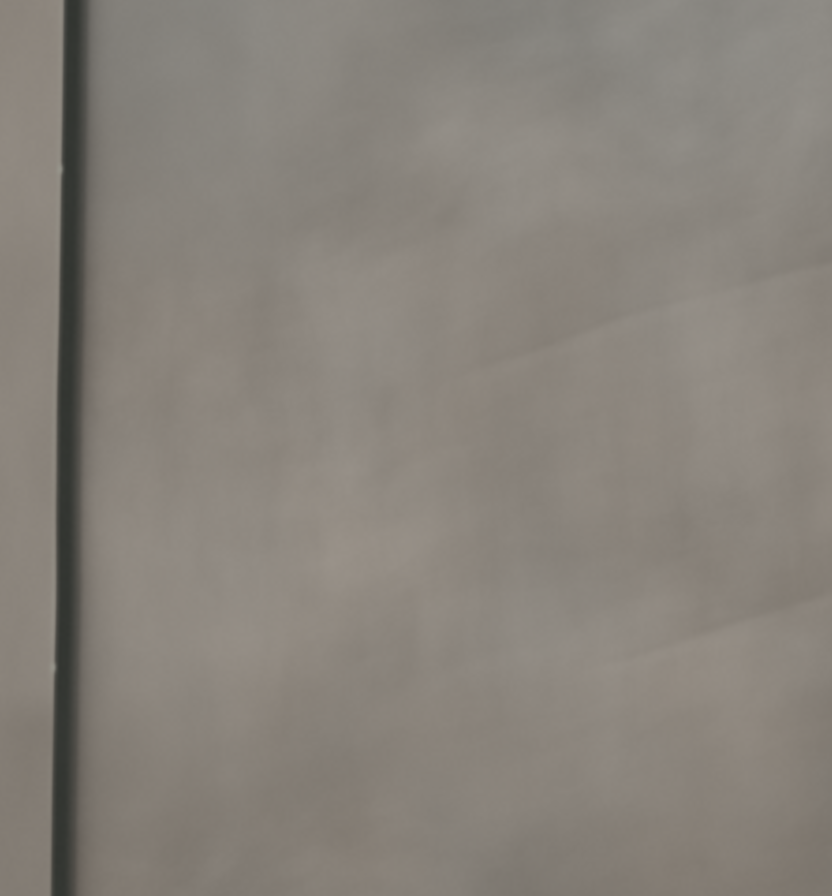
Reproduce this texture procedurally as a WebGL 2 fragment shader.

```glsl
#version 300 es
precision highp float;

uniform vec2 u_resolution;
out vec4 fragColor;

// Palette
const vec3 PLASTER = vec3(0.541, 0.516, 0.484);
const vec3 STRIP = vec3(0.550, 0.523, 0.490);
const vec3 GROOVE_DARK = vec3(0.205, 0.215, 0.198);
const vec3 EDGE_LIGHT = vec3(0.60, 0.60, 0.56);
const vec3 COOL_TINT = vec3(-0.020, -0.002, 0.010);

// Groove, in canvas heights
const float GROOVE_BOTTOM = 0.056;
const float GROOVE_LEAN = 0.013;
const float GROOVE_WIDTH = 0.027;
const float SHADOW_DEPTH = 0.30;
const float SHADOW_REACH = 0.013;
const float CHIP_SPACING = 0.556;
const float CHIP_OFFSET = 0.255;

// Plaster
const float BLOTCH_CONTRAST = 0.090;
const float STREAK_CONTRAST = 0.050;
const float SWEEP_CONTRAST = 0.050;
const float DAB_CONTRAST = 0.034;
const float GRAIN_CONTRAST = 0.007;
const float GRAIN_SCALE = 240.0;
const float CREASE_SLOPE = 0.29;
const float CREASE_BASE = 0.20;
const float CREASE_SPACING = 0.365;
const float CREASE_DEPTH = 0.020;
const int CREASE_COUNT = 2;

float hash(vec2 cell) {
    uvec2 q = uvec2(ivec2(cell)) * uvec2(1597334673u, 3812015801u);
    uint n = (q.x ^ q.y) * 1597334673u;
    n = (n ^ (n >> 15)) * 2246822519u;
    n ^= n >> 13;
    return float(n >> 8) / 16777216.0;
}

float noise(vec2 p) {
    vec2 i = floor(p), f = fract(p);
    f = f * f * (3.0 - 2.0 * f);
    float low = mix(hash(i), hash(i + vec2(1, 0)), f.x);
    float high = mix(hash(i + vec2(0, 1)), hash(i + vec2(1, 1)), f.x);
    return mix(low, high, f.y);
}

// Fractal noise centred on zero
float fbm(vec2 p) {
    float sum = 0.0, amp = 0.5;
    for (int i = 0; i < 4; i++) {
        sum += amp * (noise(p) - 0.5);
        p = mat2(0.8, 0.6, -0.6, 0.8) * p * 2.03 + 17.3;
        amp *= 0.5;
    }
    return sum;
}

// Slanted trowel creases: a soft lower edge, fading upward
float creases(vec2 p) {
    float sum = 0.0;
    for (int i = 0; i < CREASE_COUNT; i++) {
        float id = float(i);
        float start = 0.62 - 0.17 * id;
        float level = CREASE_BASE + CREASE_SPACING * id;
        float bend = 0.022 * (noise(vec2(p.x * 7.0, id * 5.0)) - 0.5);
        float h = p.y - level - CREASE_SLOPE * (p.x - 0.45) - bend;
        float body = smoothstep(-0.005, 0.006, h) * exp(-max(h, 0.0) / 0.035);
        float rim = exp(-pow((h + 0.009) / 0.008, 2.0));
        float extent = smoothstep(start, start + 0.12, p.x);
        float wear = 0.2 + 1.1 * noise(vec2(p.x * 9.0, id * 3.0 + 11.0));
        sum += extent * wear * (0.35 * rim - body);
    }
    return sum;
}

vec3 plaster(vec2 p) {
    vec2 warped = p + 0.07 * vec2(fbm(p * 5.0 + 3.0), fbm(p * 5.0 + 31.0));
    vec2 slanted = vec2(warped.x, warped.y - CREASE_SLOPE * warped.x);

    float blotch = fbm(warped * 5.0 + 9.0);
    float streak = fbm(warped * vec2(20.0, 4.5) + 50.0);
    float sweep = fbm(slanted * vec2(4.0, 15.0) + 80.0);
    // Short worn dabs, gathered in patches
    float dab = fbm(slanted * vec2(20.0, 30.0) + 150.0);
    dab *= smoothstep(0.35, 0.7, noise(p * 5.0 + 61.0));
    float middle = smoothstep(0.15, 0.3, p.y) * (1.0 - smoothstep(0.6, 0.8, p.y));
    float right = smoothstep(0.25, 0.6, p.x);

    float tone = BLOTCH_CONTRAST * blotch
        + STREAK_CONTRAST * streak * mix(0.4, 1.0, middle)
        + SWEEP_CONTRAST * sweep * mix(0.4, 1.0, right)
        + DAB_CONTRAST * dab + CREASE_DEPTH * creases(p)
        + 0.011 * middle - 0.032 * (1.0 - smoothstep(0.08, 0.33, p.y));

    // Cool grey above and in patches, warmer elsewhere
    float cool = 0.7 * smoothstep(0.55, 1.0, p.y) + 0.9 * fbm(warped * 5.0 + 120.0);
    return PLASTER + tone + COOL_TINT * clamp(cool, -0.3, 0.9);
}

void main() {
    vec2 p = gl_FragCoord.xy / u_resolution.y;
    float wobble = 0.002 * (noise(vec2(p.y * 9.0, 2.0)) - 0.5);
    float d = p.x - GROOVE_BOTTOM - GROOVE_LEAN * p.y - wobble;

    // Flat strip left of the groove
    vec3 strip = STRIP + 0.05 * fbm(p * vec2(14.0, 6.0) + 200.0);
    strip -= 0.03 * (1.0 - smoothstep(0.18, 0.24, p.y));
    vec3 color = mix(strip, plaster(p), smoothstep(0.0, 0.004, d));

    // Soft shadow spilling onto the plaster
    float past = max(d - GROOVE_WIDTH, 0.0);
    color *= 1.0 - SHADOW_DEPTH * smoothstep(0.0, 0.004, d) * exp(-past / SHADOW_REACH);

    // Dark groove: firm left side, soft right side
    float dark = smoothstep(-0.002, 0.008, d)
        * (1.0 - smoothstep(GROOVE_WIDTH - 0.013, GROOVE_WIDTH + 0.007, d));
    color = mix(color, GROOVE_DARK + 0.03 * fbm(p * vec2(30.0, 8.0)), dark);

    // Pale arris with a few chips
    float arris = exp(-pow((d + 0.002) / 0.0026, 2.0));
    float chipY = (fract((p.y - CHIP_OFFSET) / CHIP_SPACING + 0.5) - 0.5) * CHIP_SPACING;
    float chip = exp(-(d * d + 0.4 * chipY * chipY) / 0.000012);
    color = mix(color, EDGE_LIGHT, 0.35 * arris * noise(vec2(p.y * 16.0, 5.0)));
    color = mix(color, EDGE_LIGHT, 0.7 * chip);

    color += GRAIN_CONTRAST * (noise(p * GRAIN_SCALE) - 0.5);
    fragColor = vec4(color, 1.0);
}
```
